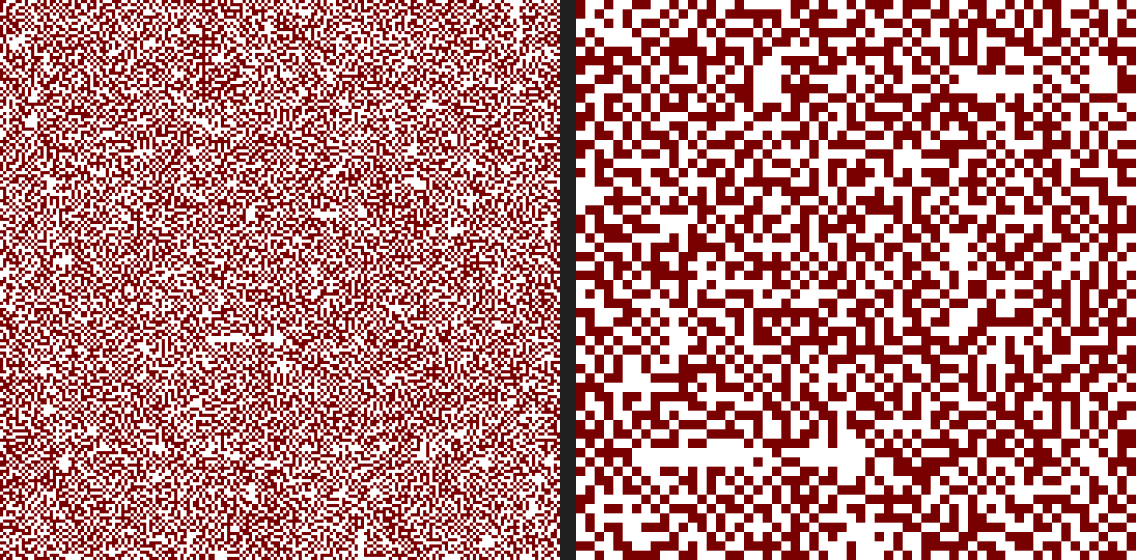
Left: the whole. Right: its middle third, enlarged.
Give the GLSL for this texture, as a three.js fragment shader.

```glsl
// Dense maze-like mosaic of dark red and white square cells with small white clearings.
varying vec2 vUv;

float hash(vec2 p) {
  vec3 q = fract(p.xyx * 0.1031);
  q += dot(q, q.yzx + 33.33);
  return fract((q.x + q.y) * q.z);
}

float cornerSlope(vec2 corner, vec2 offset) {
  float angle = 6.2832 * hash(corner + 411.0);
  return dot(vec2(cos(angle), sin(angle)), offset);
}

float gradientNoise(vec2 p) {
  vec2 i = floor(p);
  vec2 f = p - i;
  vec2 u = f * f * f * (f * (f * 6.0 - 15.0) + 10.0);
  vec2 e = vec2(1.0, 0.0);
  return mix(
    mix(cornerSlope(i, f), cornerSlope(i + e, f - e), u.x),
    mix(cornerSlope(i + e.yx, f - e.yx), cornerSlope(i + 1.0, f - 1.0), u.x),
    u.y);
}

// Sharpening weight by squared distance: close neighbours repel each other.
float neighbourWeight(float d2) {
  if (d2 < 0.5) return 1.21;
  if (d2 < 1.5) return -0.39;
  if (d2 < 2.5) return -0.02;
  if (d2 < 4.5) return 0.056;
  return d2 < 5.5 ? 0.026 : 0.004;
}

// 1 for a red cell, 0 for a white one.
float redCell(vec2 cell) {
  float contrast = 0.0;
  for (int y = -2; y <= 2; y++) {
    for (int x = -2; x <= 2; x++) {
      vec2 offset = vec2(float(x), float(y));
      contrast += neighbourWeight(dot(offset, offset)) * (hash(cell + offset + 50.0) - 0.5);
    }
  }
  // Rare noise peaks open white clearings.
  float clearing = smoothstep(0.36, 0.5, gradientNoise(cell / 5.0 + 0.37));
  return step(-0.015, contrast - 2.0 * clearing);
}

void main() {
  vec2 p = vUv * 180.0;
  vec2 pixel = max(fwidth(p), vec2(0.0001));

  // Box-filter the four cells around the nearest grid corner.
  vec2 corner = floor(p + 0.5);
  vec2 blend = clamp((p - corner) / pixel + 0.5, 0.0, 1.0);
  float below = mix(redCell(corner - 1.0), redCell(corner + vec2(0.0, -1.0)), blend.x);
  float above = mix(redCell(corner + vec2(-1.0, 0.0)), redCell(corner), blend.x);
  float red = mix(below, above, blend.y);

  vec3 white = vec3(1.0);
  vec3 darkRed = vec3(0.475, 0.0, 0.0);
  gl_FragColor = vec4(mix(white, darkRed, red), 1.0);
}
```
